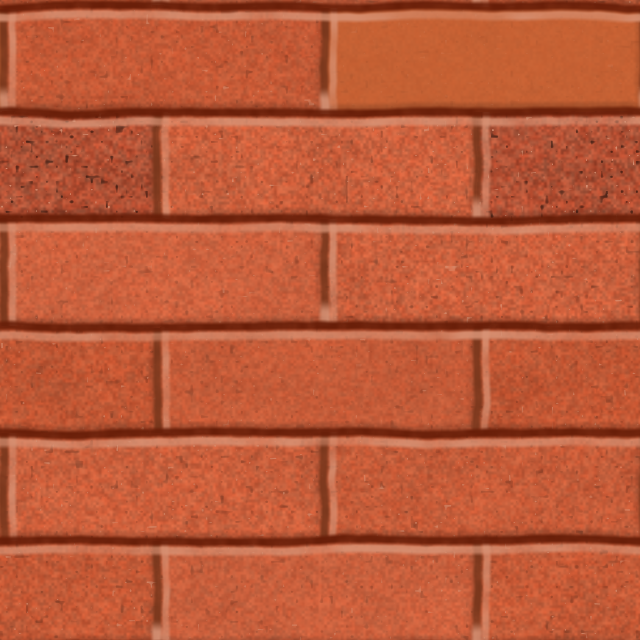
Write a Shadertoy shader that draws this texture.

```glsl
// Running-bond wall of red bricks with dark recessed joints and pale mortar lips.
#define ROWS 6.0
#define COLS 2.0
#define SEAM_TOP 0.0105     // height of the first bed joint below the top edge
#define BED_WIDTH 0.0072    // half width of the dark horizontal joint
#define HEAD_WIDTH 0.0068   // half width of the dark vertical joint
#define LIP_WIDTH 0.0070    // half width of the pale mortar lip
#define LIP_SHIFT 0.0145    // distance of the lip from the joint
#define WOBBLE 0.0070       // waviness of the joints
#define GRAIN 0.26          // strength of the fine brick grain

const vec3 BRICK = vec3(0.775, 0.362, 0.225);
const vec3 PLAIN_BRICK = vec3(0.785, 0.385, 0.205);
const vec3 WORN_BRICK = vec3(0.690, 0.315, 0.205);
const vec3 LIP = vec3(0.845, 0.575, 0.460);
const vec3 BED_SHADOW = vec3(0.405, 0.115, 0.030);
const vec3 HEAD_SHADOW = vec3(0.475, 0.215, 0.110);

float hash(vec2 cell) {
    vec3 p = fract(cell.xyx * 0.1031);
    p += dot(p, p.yzx + 33.33);
    return fract((p.x + p.y) * p.z);
}

// Value noise over the canvas that wraps at its edges.
float noise(vec2 uv, vec2 cells) {
    vec2 p = uv * cells;
    vec2 i = floor(p);
    vec2 f = fract(p);
    f = f * f * (3.0 - 2.0 * f);
    vec2 a = mod(i, cells);
    vec2 b = mod(i + 1.0, cells);
    return mix(mix(hash(a), hash(vec2(b.x, a.y)), f.x),
               mix(hash(vec2(a.x, b.y)), hash(b), f.x), f.y);
}

// Soft stripe centred on zero.
float band(float d, float halfWidth) {
    return 1.0 - smoothstep(0.35 * halfWidth, 1.5 * halfWidth, abs(d));
}

// Signed distance, in cells, to the nearest whole number.
float toJoint(float v) {
    return v - floor(v + 0.5);
}

vec3 brickFace(vec2 uv, vec2 id) {
    float plain = float(id == vec2(0.0, 0.0));
    float worn = float(id == vec2(1.0, 1.0));
    float tone = hash(id + 17.0);
    float rough = mix(0.7 + 0.5 * hash(id + 41.0), 0.25, plain) + 0.4 * worn;

    vec3 color = mix(mix(BRICK, PLAIN_BRICK, plain), WORN_BRICK, worn);
    color *= 0.97 + 0.06 * tone;
    color += vec3(0.0, 0.022, 0.030) * (tone - 0.5) * (1.0 - plain);

    // Broad stains and fine grain
    float stain = noise(uv, vec2(12.0, 18.0)) - 0.5;
    float grain = 0.65 * noise(uv, vec2(230.0)) + 0.35 * noise(uv, vec2(110.0)) - 0.5;
    color *= 1.0 + 0.07 * stain * rough + GRAIN * grain * rough;
    color.gb += 0.05 * (noise(uv + 0.37, vec2(140.0)) - 0.5) * rough;

    // Dark pores and pale grit
    float pore = smoothstep(0.80, 1.0, noise(uv + 0.13, vec2(128.0)));
    float grit = smoothstep(0.91, 1.0, noise(uv + 0.71, vec2(150.0)));
    color = mix(color, color * 0.66, pore * rough * (0.55 + 0.45 * worn));
    return mix(color, LIP, 0.6 * grit * rough);
}

void mainImage(out vec4 fragColor, in vec2 fragCoord) {
    vec2 uv = fragCoord / iResolution.xy;
    uv.y = 1.0 - uv.y;

    // Wavy brick grid, alternate rows shifted by half a brick
    float sag = noise(uv, vec2(9.0, 6.0)) - 0.5;
    float chip = noise(uv, vec2(48.0)) - 0.5;
    float y = (uv.y - SEAM_TOP + WOBBLE * (sag + 0.25 * chip)) * ROWS;
    float row = mod(floor(y), ROWS);
    float start = mix(0.507, 0.246, mod(row, 2.0));
    float lean = noise(uv + 0.29, vec2(8.0, 24.0)) - 0.5;
    float x = (uv.x - start + WOBBLE * (0.7 * lean + 0.3 * chip)) * COLS;
    vec2 id = vec2(mod(floor(x), COLS), row);
    vec2 jointId = vec2(mod(floor(x + 0.5), COLS), row);

    float bed = toJoint(y) / ROWS;
    float head = toJoint(x) / COLS;
    float down = fract(y);
    float wear = noise(uv, vec2(22.0, 30.0));

    vec3 color = brickFace(uv, id);

    // Faint shade beside the joints
    float shade = max(band(bed + 0.007, 0.008), 0.6 * band(head + 0.006, 0.008));
    color *= 1.0 - 0.14 * shade;

    // Vertical joint: pale right lip, shadow, and mortar plug at its foot
    float headLip = band(head - LIP_SHIFT + 0.001, LIP_WIDTH * 0.85);
    color = mix(color, LIP, headLip * (0.35 + 0.5 * wear));
    float plug = smoothstep(0.74, 0.88, down) * step(0.35, hash(jointId + 7.0));
    float depth = 0.78 + 0.22 * noise(uv + 0.5, vec2(60.0));
    vec3 headColor = mix(HEAD_SHADOW, LIP * 0.97, plug);
    color = mix(color, headColor, band(head, HEAD_WIDTH * (1.0 + 0.25 * plug)) * depth);

    // Horizontal joint: pale lip below a deep shadow
    float bedLip = band(bed - LIP_SHIFT, LIP_WIDTH);
    color = mix(color, LIP, bedLip * (0.42 + 0.48 * wear));
    float bedDepth = 0.84 + 0.16 * noise(uv + 0.19, vec2(80.0));
    color = mix(color, BED_SHADOW, band(bed, BED_WIDTH) * bedDepth);

    fragColor = vec4(clamp(color, 0.0, 1.0), 1.0);
}
```
